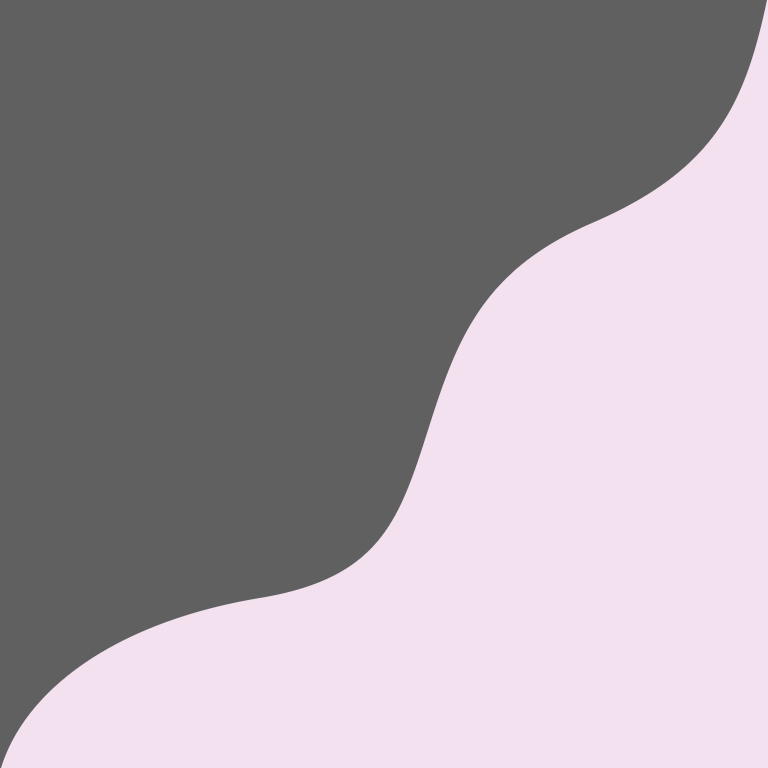
Write a Shadertoy shader that draws this background.

```glsl
// A pale pink field rising in a smooth wavy diagonal below flat grey.

const vec3 GREY = vec3(0.378, 0.378, 0.378);
const vec3 PINK = vec3(0.951, 0.881, 0.942);

// Point on a cubic Bezier curve
vec2 bezier(vec2 a, vec2 b, vec2 c, vec2 d, float t) {
    float s = 1.0 - t;
    return s * s * s * a + 3.0 * s * s * t * b + 3.0 * s * t * t * c + t * t * t * d;
}

// Derivative of the same curve
vec2 bezierTangent(vec2 a, vec2 b, vec2 c, vec2 d, float t) {
    float s = 1.0 - t;
    return 3.0 * (s * s * (b - a) + 2.0 * s * t * (c - b) + t * t * (d - c));
}

// Approximate signed distance to a curve that rises steadily in y;
// positive on its right side
float curveSide(vec2 p, vec2 a, vec2 b, vec2 c, vec2 d) {
    float low = 0.0;
    float high = 1.0;
    for (int i = 0; i < 18; i++) {
        float mid = 0.5 * (low + high);
        if (bezier(a, b, c, d, mid).y < p.y) low = mid;
        else high = mid;
    }
    float t = 0.5 * (low + high);
    vec2 tangent = normalize(bezierTangent(a, b, c, d, t));
    return (p.x - bezier(a, b, c, d, t).x) * tangent.y;
}

// Four joined curves, chosen by height
float waveSide(vec2 p) {
    vec2 start = vec2(0.0013, 0.0);
    vec2 lowerJoin = vec2(0.3385, 0.2214);
    vec2 middleJoin = vec2(0.5573, 0.4401);
    vec2 upperJoin = vec2(0.7708, 0.7096);
    vec2 end = vec2(0.9987, 1.0);

    if (p.y < lowerJoin.y)
        return curveSide(p, start, vec2(0.0326, 0.1016), vec2(0.1497, 0.1901), lowerJoin);
    if (p.y < middleJoin.y)
        return curveSide(p, lowerJoin, vec2(0.4948, 0.2474), vec2(0.5195, 0.3216), middleJoin);
    if (p.y < upperJoin.y)
        return curveSide(p, middleJoin, vec2(0.5951, 0.5599), vec2(0.6289, 0.6484), upperJoin);
    return curveSide(p, upperJoin, vec2(0.9310, 0.7786), vec2(0.9701, 0.8646), end);
}

void mainImage(out vec4 fragColor, in vec2 fragCoord) {
    vec2 uv = fragCoord / iResolution.xy;
    float pixel = 1.0 / min(iResolution.x, iResolution.y);

    // Blend the two fields across a one-pixel edge
    float coverage = clamp(waveSide(uv) / pixel + 0.5, 0.0, 1.0);
    fragColor = vec4(mix(GREY, PINK, coverage), 1.0);
}
```
